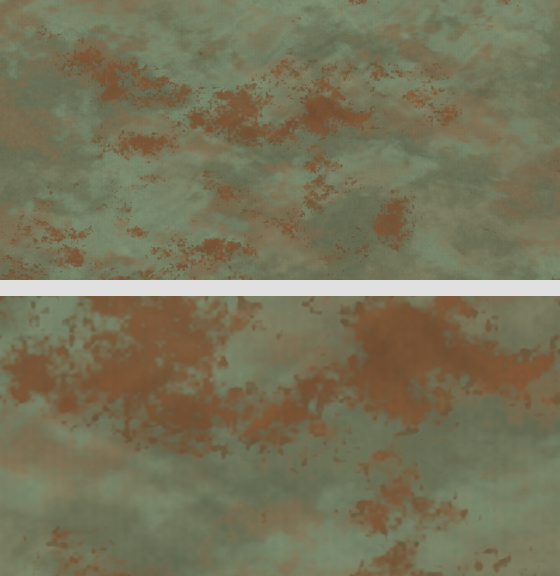
Top: the whole. Bottom: its middle third, enlarged.
This texture is drawn by a Shadertoy shader. Its source:

```glsl
// Weathered verdigris plaster with broken rust flecks, dry-brush strokes and fine grain.

#define PATCH_SCALE vec2(2.6, 4.6)
#define FLECK_SCALE vec2(7.0, 12.0)
#define WARP 0.14
#define WASH_AMOUNT 0.62
#define RUST_LEVEL 0.185
#define RUST_SOFTNESS 0.10
#define RUST_AMOUNT 0.80
#define STROKE_CONTRAST 0.08
#define GRAIN_SCALE 105.0
#define GRAIN_CONTRAST 0.085
#define WEAVE_SCALE 84.0
#define WEAVE_CONTRAST 0.006

const vec3 VERDIGRIS = vec3(0.475, 0.535, 0.425);
const vec3 SAGE      = vec3(0.485, 0.485, 0.375);
const vec3 MOSS      = vec3(0.395, 0.420, 0.322);
const vec3 CLAY      = vec3(0.490, 0.400, 0.290);
const vec3 RUST      = vec3(0.470, 0.295, 0.175);
const vec3 UMBER     = vec3(0.300, 0.280, 0.195);

float hash(vec2 p) {
    vec3 q = fract(vec3(p.xyx) * 0.1031);
    q += dot(q, q.yzx + 33.33);
    return fract((q.x + q.y) * q.z);
}

float noise(vec2 p) {
    vec2 cell = floor(p);
    vec2 f = fract(p);
    f = f * f * (3.0 - 2.0 * f);
    float low = mix(hash(cell), hash(cell + vec2(1, 0)), f.x);
    float high = mix(hash(cell + vec2(0, 1)), hash(cell + vec2(1, 1)), f.x);
    return mix(low, high, f.y);
}

// Layered noise, centred on zero
float fbm(vec2 p) {
    float sum = 0.0;
    float weight = 0.5;
    for (int i = 0; i < 6; i++) {
        sum += weight * (noise(p) - 0.5);
        p = mat2(1.6, 1.2, -1.2, 1.6) * p + 17.3;
        weight *= 0.54;
    }
    return sum;
}

// Noise drawn out along a direction, like bristle marks
float strokes(vec2 p, float angle, vec2 scale) {
    float c = cos(angle);
    float s = sin(angle);
    return noise(mat2(c, -s, s, c) * p * scale) - 0.5;
}

void mainImage(out vec4 fragColor, in vec2 fragCoord) {
    vec2 uv = fragCoord / iResolution.y;
    vec2 centre = vec2(0.5 * iResolution.x / iResolution.y, 0.57);

    // Bend the patches so that their outlines drift
    vec2 p = uv + WARP * vec2(fbm(uv * 4.0 + 3.1), fbm(uv * 4.0 + 41.7));
    float grain = 0.6 * noise(uv * GRAIN_SCALE) + 0.4 * noise(uv * GRAIN_SCALE * 1.9 + 9.0) - 0.5;
    float fray = fbm(uv * vec2(20.0, 30.0) + 60.0);

    // Green ground
    float tone = fbm(p * PATCH_SCALE + 5.0) + 0.4 * fray + 0.10 * grain;
    float shade = fbm(p * PATCH_SCALE * 1.3 + 29.0) + 0.4 * fray;
    vec3 colour = mix(VERDIGRIS, SAGE, smoothstep(-0.12, 0.14, tone));
    colour = mix(colour, MOSS, 0.85 * smoothstep(-0.06, 0.20, shade));

    // Thin clay wash
    float wash = fbm(p * PATCH_SCALE * 1.2 + 83.0) + 0.5 * fray + 0.20 * grain;
    colour = mix(colour, CLAY, WASH_AMOUNT * smoothstep(0.0, 0.26, wash));

    // Rust flecks broken up by grain, densest around the middle
    vec2 offset = (uv - centre) / vec2(0.55, 0.20);
    float gather = 0.10 * exp(-dot(offset, offset));
    float stain = 0.55 * fbm(p * PATCH_SCALE + 112.0) + 0.65 * fbm(p * FLECK_SCALE + 137.0);
    stain += gather + 0.25 * fray + 0.22 * grain;
    float rust = smoothstep(RUST_LEVEL - RUST_SOFTNESS, RUST_LEVEL + RUST_SOFTNESS, stain);
    colour = mix(colour, RUST, RUST_AMOUNT * rust);

    // Dark pits along the rust edges
    float edge = 4.0 * rust * (1.0 - rust);
    float pits = smoothstep(0.08, 0.28, grain) * edge;
    colour = mix(colour, UMBER, 0.35 * pits);

    // Dry-brush strokes, grain and a faint canvas weave
    float brush = strokes(p, 0.55, vec2(7.0, 48.0)) + strokes(p, -0.6, vec2(6.0, 42.0));
    float weave = cos(6.2832 * WEAVE_SCALE * uv.x) + 0.5 * cos(6.2832 * WEAVE_SCALE * uv.y);
    float light = 1.0 + STROKE_CONTRAST * brush * smoothstep(-0.15, 0.15, fbm(uv * 3.0 + 150.0));
    light += GRAIN_CONTRAST * grain + 0.12 * fray + WEAVE_CONTRAST * weave;

    fragColor = vec4(clamp(colour * light, 0.0, 1.0), 1.0);
}
```
